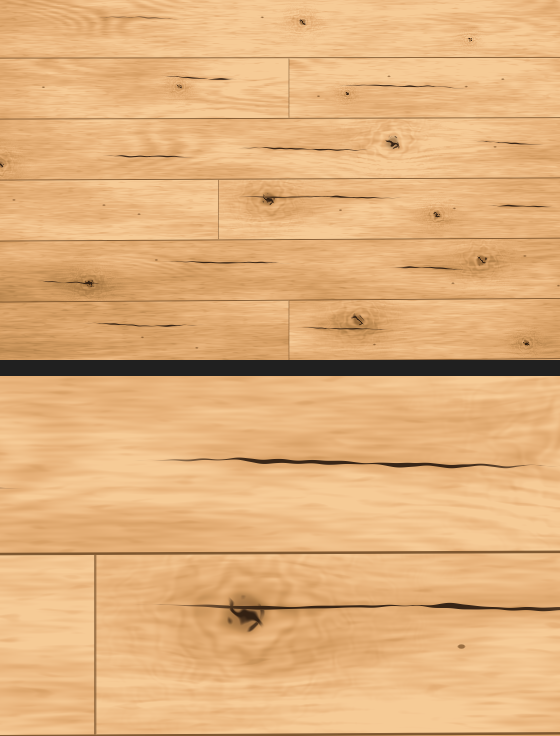
Top, the full canvas; bottom, a detail of the centre.
Reproduce this texture procedurally as a WebGL 2 fragment shader.

```glsl
#version 300 es
precision highp float;
// Oak plank floor: six slightly tilted rows, every second one split by a butt joint.
// Stretched gradient noise makes the grain, which swells around scattered knots;
// tapered wandering lines make the cracks, and a tone ramp gives the wood colours.

uniform vec2 u_resolution;
out vec4 outColor;

const float ROW_HEIGHT = 0.1694;
const float TILT = 0.0013;
const vec3 LIGHT = vec3(0.965, 0.795, 0.59);
const vec3 BASE = vec3(0.91, 0.70, 0.48);
const vec3 MID = vec3(0.84, 0.62, 0.39);
const vec3 DEEP = vec3(0.73, 0.53, 0.31);
const vec3 BARK = vec3(0.47, 0.31, 0.15);
const vec3 INK = vec3(0.15, 0.09, 0.05);

vec2 hash2(vec2 p) {
  vec3 h = fract(p.xyx * vec3(0.1031, 0.1030, 0.0973));
  h += dot(h, h.yzx + 33.33);
  return fract((h.xx + h.yz) * h.zy);
}

float corner(vec2 cell, vec2 offset) {
  return dot(hash2(cell) * 2.0 - 1.0, offset);
}

float gradientNoise(vec2 p) {
  vec2 i = floor(p), f = p - i;
  vec2 u = f * f * f * (f * (f * 6.0 - 15.0) + 10.0);
  vec2 e = vec2(0.0, 1.0);
  return mix(mix(corner(i, f), corner(i + e.yx, f - e.yx), u.x),
             mix(corner(i + e.xy, f - e.xy), corner(i + 1.0, f - 1.0), u.x), u.y);
}

// Coverage of a band of the given half width.
float band(float dist, float halfWidth, float px) {
  return clamp((halfWidth - dist) / px + 0.5, 0.0, 1.0);
}

vec3 woodRamp(float t) {
  vec3 c = mix(DEEP, MID, clamp(t * 3.0, 0.0, 1.0));
  c = mix(c, BASE, clamp(t * 3.0 - 1.0, 0.0, 1.0));
  c = mix(c, LIGHT, clamp(t * 3.0 - 2.0, 0.0, 1.0));
  return mix(BARK, c, clamp(1.0 + t * 0.7, 0.0, 1.0));
}

// Knot centre (xy) and radius (z) within a row.
vec3 knotAt(float row, float j, float aspect) {
  vec2 h = hash2(vec2(row * 3.7 + 11.0, j * 5.3 + 2.0));
  float x = fract(0.24 + 0.08 * row + 0.3 * (1.0 - mod(row, 2.0)) + 0.3 * j);
  float radius = mix(0.012, 0.021, h.y) * (1.0 - 0.4 * j) * (row < 1.5 ? 0.5 : 1.0);
  return vec3(x * aspect, (0.28 + 0.2 * h.x + 0.3 * j) * ROW_HEIGHT, radius);
}

// Returns tone loss (x), brown heart (y) and black splits (z).
vec3 knot(vec2 p, vec3 k, float seed) {
  vec2 e = (p - k.xy) / k.z;
  float d = length(e) * (1.0 + 0.5 * gradientNoise(e * 0.9 + seed));
  float plume = 0.6 + 0.8 * gradientNoise(vec2(e.x * 0.5, e.y * 2.0) + seed);
  float halo = plume * exp(-dot(e * vec2(0.16, 0.3), e * vec2(0.16, 0.3)));
  float rings = sin(d * 4.5 + seed) * exp(-d * 0.35) * 0.28;
  float wobble = gradientNoise(e * 1.1 + seed * 3.0);
  float split = smoothstep(0.26, 0.06, abs(e.y * 0.7 - e.x * 0.5 + wobble)) * smoothstep(1.5, 0.8, d);
  float rim = smoothstep(0.2, 0.05, abs(d - 0.9)) * smoothstep(0.0, 0.35, wobble + e.x * 0.2);
  return vec3(0.5 * halo + rings, 0.55 * smoothstep(1.3, 0.5, d), max(split, 0.8 * rim));
}

// Returns dark line (x) and soft stain (y).
vec2 crack(vec2 p, float row, float j, float aspect, float centre, float px) {
  vec2 h = hash2(vec2(row * 2.9 + 5.0, j * 7.1 + 3.0));
  float reach = mix(0.11, 0.26, h.x) * (1.0 - 0.2 * j);
  float along = (p.x - centre) / reach;
  float taper = smoothstep(1.0, 0.4, abs(along));
  float bend = 0.008 * gradientNoise(vec2(p.x * 6.0, row + j * 4.3))
             + 0.003 * gradientNoise(vec2(p.x * 40.0, row * 2.0 + j));
  float dist = abs(p.y - (0.28 + 0.3 * h.y + 0.12 * j) * ROW_HEIGHT - bend - along * 0.004);
  float ragged = 0.0013 + 0.0035 * gradientNoise(vec2(p.x * 20.0, h.x * 40.0));
  float line = band(dist, max(ragged, 0.0002) * taper, px) * sqrt(taper);
  return vec2(line, taper * exp(-dist * 80.0)) * (row < 0.5 ? 0.5 : 1.0);
}

float grainTone(vec2 p, vec2 shift) {
  vec2 g = p + shift;
  float broad = gradientNoise(g * vec2(2.0, 11.0)) + 0.5 * gradientNoise(g * vec2(5.0, 26.0));
  float figure = gradientNoise(g * vec2(1.6, 8.0) + 31.0) + g.y * 1.5;
  float rings = sin(figure * 60.0 + 2.0 * gradientNoise(g * vec2(9.0, 40.0)));
  float figured = smoothstep(-0.1, 0.4, gradientNoise(g * vec2(1.7, 7.0) + 57.0));
  float streaks = gradientNoise(g * vec2(5.0, 90.0));
  float fibres = gradientNoise(g * vec2(24.0, 230.0));
  float pores = smoothstep(0.15, 0.5, gradientNoise(g * vec2(36.0, 180.0) + 9.0));
  return 0.55 * broad + 0.16 * rings * figured + 0.27 * streaks + 0.3 * fibres - 0.16 * pores;
}

void main() {
  float px = 1.0 / u_resolution.y, aspect = u_resolution.x * px;
  vec2 p = vec2(gl_FragCoord.x, u_resolution.y - gl_FragCoord.y) * px;

  // Rows and butt joints
  float r = (p.y + 0.008) / (ROW_HEIGHT - TILT * p.x);
  float row = floor(r), v = fract(r);
  float joint = mod(row, 2.0) < 0.5 ? -1.0 : (row == 3.0 ? 0.39 : 0.516) * aspect;
  float side = step(joint, p.x);
  vec2 q = vec2(p.x, v * ROW_HEIGHT), grainPos = q;

  // Knots and cracks stay on their own plank
  vec3 knots = vec3(0.0);
  vec2 cracks = vec2(0.0);
  for (float j = 0.0; j < 3.0; j++) {
    float centre = fract(0.42 - 0.17 * cos(1.2 * row) + 0.36 * j) * aspect;
    float present = step(j, mod(row, 2.0) < 0.5 && row > 0.5 ? 2.0 : min(row, 1.0));
    cracks = max(cracks, crack(q, row, j, aspect, centre, px) * present * float(step(joint, centre) == side));
    vec3 k = knotAt(row, j, aspect);
    if (j > 1.5 || step(joint, k.x) != side) continue;
    knots = max(knots, knot(q, k, row + j * 6.0));
    vec2 e = (q - k.xy) / (k.z * vec2(5.0, 3.0));
    grainPos.y -= (q.y - k.y) * 0.7 * exp(-dot(e, e));
  }

  // Wood tone: plank tint, grain and darker outer corners
  vec2 plank = vec2(row, side);
  vec2 fromCentre = p / vec2(aspect, 1.0) - vec2(0.57, 0.43);
  float tint = 0.2 * (hash2(plank + 4.0).x - 0.5) - (row == 4.0 ? 0.16 : 0.0);
  float tone = 0.95 + tint + grainTone(grainPos, plank * vec2(7.3, 3.1)) - 1.05 * dot(fromCentre, fromCentre);
  vec3 color = woodRamp(tone - knots.x - 0.35 * cracks.y);

  // Small dark specks, one chance per cell
  vec2 cell = floor(p * 6.0), h = hash2(cell + 17.0);
  vec2 speck = (fract(p * 6.0) - 0.2 - 0.6 * h) / 6.0;
  float speckMask = band(length(speck * vec2(0.6, 1.0)), 0.002, px) * step(0.7, hash2(cell + 53.0).x);

  // Dark marks and seams
  color = mix(color, BARK, max(knots.y, 0.7 * speckMask));
  color = mix(color, INK, 0.9 * max(knots.z, cracks.x));
  float seam = band(min(v, 1.0 - v) * ROW_HEIGHT, 0.0012, px);
  seam = max(seam, 0.7 * band(abs(p.x - joint), 0.0011, px));
  outColor = vec4(mix(color, BARK * 0.9, 0.85 * seam), 1.0);
}
```
